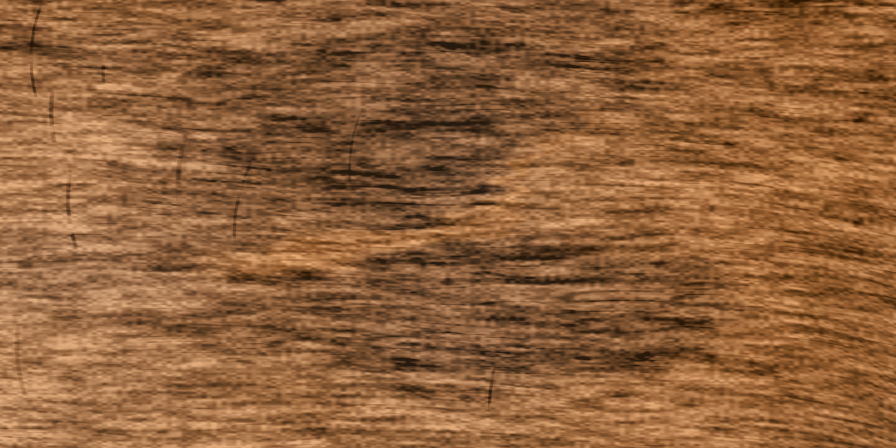
Write a WebGL 1 fragment shader that draws this texture.

```glsl
precision highp float;
// Worn brown wood: fine horizontal fibres, dark ragged stains, pores and scratches.

uniform vec2 u_resolution;

#define SHADOW vec3(0.30, 0.19, 0.095)
#define BROWN vec3(0.575, 0.38, 0.225)
#define PALE vec3(0.81, 0.60, 0.42)
#define BASE_TONE 0.485
#define FIBRE_CONTRAST 0.33
#define CREVICE_DEPTH 0.14
#define STAIN_DEPTH 0.115
#define PORE_DEPTH 0.11
#define SCRATCH_DEPTH 0.2
#define SCRATCHES 9

float hash(vec2 p) {
  vec3 q = fract(vec3(p.xyx) * 0.1031);
  q += dot(q, q.yzx + 33.33);
  return fract((q.x + q.y) * q.z);
}

float noise(vec2 p) {
  vec2 i = floor(p), f = fract(p);
  f = f * f * (3.0 - 2.0 * f);
  vec2 e = vec2(0.0, 1.0);
  return mix(mix(hash(i), hash(i + e.yx), f.x),
             mix(hash(i + e.xy), hash(i + e.yy), f.x), f.y);
}

// Long thin dark lines along the mid level of stretched noise.
float crevices(vec2 p) {
  float line = 1.0 - smoothstep(0.03, 0.17, abs(noise(p) - 0.5));
  return line * smoothstep(0.3, 0.65, noise(p * vec2(1.3, 0.45) + 71.0));
}

// Cellular flecks: only the given share of the cells holds one.
float flecks(vec2 p, float share) {
  vec2 cell = floor(p);
  float nearest = 1.0;
  for (int y = -1; y <= 1; y++) {
    for (int x = -1; x <= 1; x++) {
      vec2 id = cell + vec2(float(x), float(y));
      vec2 centre = id + vec2(hash(id + 7.0), hash(id + 51.0));
      float absent = step(share, hash(id + 19.0));
      nearest = min(nearest, length(p - centre) + absent);
    }
  }
  return 1.0 - smoothstep(0.2, 0.5, nearest);
}

// Soft on the left, crisper at the right tip.
float stain(vec2 p, vec2 centre, vec2 radius) {
  vec2 d = (p - centre) / radius;
  float softness = mix(0.5, 0.1, smoothstep(-0.5, 0.7, d.x));
  return 1.0 - smoothstep(1.0 - softness, 1.0 + softness, length(d));
}

// Thin, slightly bent marks across the grain, mostly on the left.
float scratches(vec2 p) {
  float mark = 0.0;
  for (int i = 0; i < SCRATCHES; i++) {
    float k = float(i);
    float along = fract(k * 0.618 + 0.3);
    vec2 centre = vec2(0.04 + 1.25 * along * along, hash(vec2(k, 4.0)));
    float halfLength = mix(0.05, 0.13, hash(vec2(k, 9.0)));
    vec2 d = p - centre;
    float lean = (hash(vec2(k, 13.0)) - 0.3) * 0.45;
    float bend = d.x - lean * d.y - 1.5 * d.y * d.y;
    float width = mix(0.004, 0.008, hash(vec2(k, 17.0)));
    float line = 1.0 - smoothstep(width * 0.3, width, abs(bend));
    float ends = 1.0 - smoothstep(halfLength * 0.7, halfLength, abs(d.y));
    mark = max(mark, line * ends * mix(0.3, 1.0, hash(vec2(k, 23.0))));
  }
  return mark * smoothstep(0.1, 0.6, noise(p * vec2(60.0, 45.0)));
}

void main() {
  vec2 p = gl_FragCoord.xy / u_resolution.y;

  // Grain direction: gentle waves, sinking at the lower right.
  vec2 g = p;
  g.y += 0.006 * sin(p.x * 5.0 + p.y * 7.0) + 0.0015 * sin(p.x * 23.0 + p.y * 31.0);
  float right = max(p.x - 1.5, 0.0);
  g.y += 0.25 * right * right * (1.0 - p.y) + 0.02 * p.x;

  // Ragged stain outlines.
  vec2 s = p;
  s.x += 0.18 * (noise(g * vec2(4.0, 32.0)) - 0.5) + 0.1 * (noise(g * vec2(9.0, 90.0)) - 0.5);
  s.y += 0.06 * (noise(p * vec2(9.0, 8.0)) - 0.5);
  float dark = stain(s, vec2(0.76, 0.65), vec2(0.39, 0.18));
  dark = max(dark, 0.95 * stain(s, vec2(1.08, 0.32), vec2(0.56, 0.16)));
  dark = max(dark, 0.75 * stain(s, vec2(0.9, 0.8), vec2(0.52, 0.13)));
  dark = max(dark, 0.6 * stain(s, vec2(0.22, 0.9), vec2(0.18, 0.06)));

  // Bright seam that runs between the stains and climbs to the right.
  float seamY = 0.42 + 0.09 * smoothstep(0.6, 1.1, s.x) + 0.25 * smoothstep(1.05, 1.4, s.x);
  float seam = 1.0 - smoothstep(0.01, 0.045, abs(s.y - seamY));
  seam *= smoothstep(0.3, 0.65, p.x) * (1.0 - smoothstep(1.15, 1.45, p.x));
  dark *= 1.0 - 0.85 * seam;

  // Fibres from broad bands to fine glints.
  float broad = noise(g * vec2(2.5, 22.0)) - 0.5;
  float middle = noise(g * vec2(5.0, 62.0) + 11.0) - 0.5;
  float fine = noise(g * vec2(13.0, 120.0) + 29.0) - 0.5;
  float glint = noise(g * vec2(90.0, 210.0) + 43.0) - 0.5;
  float fibre = 0.3 * broad + 0.4 * middle + 0.85 * fine + 0.65 * glint;
  float crevice = max(crevices(g * vec2(6.0, 52.0) + 3.0), 0.8 * crevices(g * vec2(9.0, 85.0) + 90.0));

  // Short dark dashes and rarer round pits.
  float dashes = flecks(g * vec2(13.0, 85.0), 0.2);
  float pits = flecks(g * vec2(24.0, 48.0) + 5.0, 0.04);
  float pores = dashes * mix(0.6, 1.0, dark) + 0.9 * pits;

  float bleach = (1.0 - smoothstep(0.1, 0.75, p.x)) * (1.0 - smoothstep(0.2, 0.5, abs(p.y - 0.38)));
  float cloud = noise(p * vec2(3.0, 5.0) + 3.0) - 0.5;
  float tone = BASE_TONE + FIBRE_CONTRAST * fibre + 0.06 * cloud + 0.06 * bleach + 0.05 * seam;
  tone -= STAIN_DEPTH * dark + PORE_DEPTH * pores + SCRATCH_DEPTH * scratches(p);
  tone -= CREVICE_DEPTH * crevice * mix(0.75, 1.0, dark);
  tone -= 0.065 * smoothstep(1.3, 2.0, p.x) + 0.03 * smoothstep(0.7, 1.0, p.y);

  // Tone to colour, with orange on the right and greyer stains.
  vec3 colour = mix(SHADOW, BROWN, clamp((tone - 0.21) / 0.21, -0.5, 1.0));
  colour = mix(colour, PALE, clamp((tone - 0.42) / 0.22, 0.0, 1.3));
  float warmth = 0.7 * smoothstep(1.0, 1.9, p.x) + 0.6 * seam - 0.4 * dark - 0.3 * bleach + 0.5 * cloud;
  colour += warmth * vec3(0.025, -0.008, -0.045);
  gl_FragColor = vec4(clamp(colour, 0.0, 1.0), 1.0);
}
```
